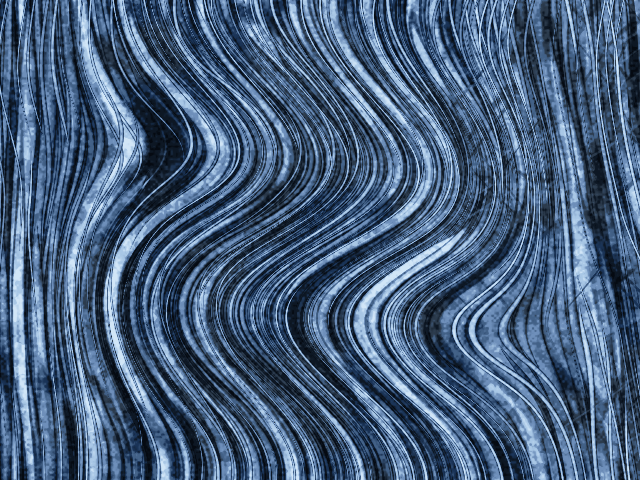
A Shadertoy shader for this texture:

```glsl
// Weathered blue roots and bark fibres running down in a deep S-shaped bend.
// A bent strand coordinate carries five layers of round strands, fine to wide,
// over streaky fibres and bark sheets; grooves, twigs and rootlets lie on top.

#define SWAY 0.17       // sideways reach of the bend
#define BEND 8.6        // vertical rate of the bend
#define LEAN 0.14       // tilt of the right side
#define WIDE_FREQ 7.6   // widest strands per canvas height
#define LAYER_STEP 1.75 // frequency ratio between layers
#define WANDER 0.04     // how far the layers cross each other
#define STREAK 0.62     // strength of lengthwise streaks
#define GROOVE 0.55     // depth of the dark grooves
#define SPECKLE 0.24    // strength of fine grain
#define CONTRAST 1.15
#define BRIGHTNESS 0.07

float hash(vec2 p) {
    return fract(sin(dot(p, vec2(127.1, 311.7))) * 43758.5);
}

float noise(vec2 p) {
    vec2 i = floor(p), f = fract(p);
    f = f * f * (3.0 - 2.0 * f);
    return mix(mix(hash(i), hash(i + vec2(1, 0)), f.x),
               mix(hash(i + vec2(0, 1)), hash(i + vec2(1, 1)), f.x), f.y);
}

float fbm(vec2 p) {
    float sum = 0.0, amp = 0.55;
    for (int i = 0; i < 3; i++) {
        sum += amp * noise(p);
        p = mat2(1.6, 1.2, -1.2, 1.6) * p + 5.3;
        amp *= 0.5;
    }
    return sum;
}

// Soft round spot
float spot(vec2 p, vec2 centre, vec2 size) {
    vec2 d = (p - centre) / size;
    return exp(-dot(d, d));
}

// Coordinate across the strands: constant along each strand
float across(vec2 p) {
    float t = p.y - 0.5 + 0.08 * (p.x - 0.65);
    float wave = sin(BEND * t) * exp(-4.0 * t * t);
    float reach = smoothstep(0.02, 0.52, p.x) * (1.0 - smoothstep(0.85, 1.25, p.x));
    float tilt = LEAN * smoothstep(0.9, 1.3, p.x) * (p.y - 0.5);
    return p.x + 0.04 - SWAY * wave * reach + tilt
         + 0.05 * (noise(p * vec2(2.0, 2.7)) - 0.5);
}

// One layer of tapering round strands: x shade, y coverage, z shadow
vec3 strands(float u, float s, float freq, float thick, float cover, float seed) {
    float cell = floor(u * freq);
    float id = hash(vec2(cell, seed));
    float life = noise(vec2(s * 1.8 + 9.0 * id, cell + seed));
    float halfW = thick * mix(0.55, 1.0, hash(vec2(cell, seed + 3.0)));
    halfW = max(halfW * smoothstep(1.0 - cover, 1.3 - cover, life), 0.002);
    float drift = (noise(vec2(s * 3.0, cell * 1.7 + seed)) - 0.5) * max(0.0, 1.0 - 3.0 * thick);
    float d = (fract(u * freq) - 0.5 - drift) / halfW;
    float aa = fwidth(u) * freq / halfW;
    float present = smoothstep(0.0, 0.06, halfW);
    float body = (1.0 - smoothstep(1.0 - aa, 1.0 + aa, abs(d))) * present;
    float shadow = (1.0 - smoothstep(0.9, 1.5, abs(d))) * present;
    float relief = 0.25 + 0.75 * sqrt(max(0.0, 1.0 - d * d)) - 0.1 * clamp(d, -1.0, 1.0);
    return vec3(relief * mix(0.6, 1.0, id), body, shadow);
}

// Thin, nearly straight lines along direction a
float twigs(vec2 p, float a, float seed) {
    vec2 q = mat2(cos(a), sin(a), -sin(a), cos(a)) * p;
    float n = noise(q * vec2(30.0, 4.0) + seed + 0.5 * noise(p * 9.0));
    return 1.0 - smoothstep(0.02, 0.08, abs(n - 0.5));
}

vec3 palette(float v, float tint) {
    vec3 dim = mix(vec3(0.10, 0.20, 0.34), vec3(0.17, 0.23, 0.30), tint);
    vec3 c = mix(vec3(0.02, 0.04, 0.07), vec3(0.05, 0.09, 0.14), smoothstep(0.0, 0.1, v));
    c = mix(c, dim, smoothstep(0.14, 0.34, v));
    c = mix(c, vec3(0.26, 0.38, 0.53), smoothstep(0.34, 0.52, v));
    c = mix(c, vec3(0.43, 0.56, 0.73), smoothstep(0.54, 0.74, v));
    c = mix(c, vec3(0.66, 0.78, 0.90), smoothstep(0.78, 0.98, v));
    return mix(c, vec3(0.82, 0.90, 0.97), smoothstep(1.0, 1.25, v));
}

void mainImage(out vec4 fragColor, in vec2 fragCoord) {
    vec2 p = fragCoord / iResolution.y;
    float u = across(p), s = p.y;
    float streak = 0.5 * noise(vec2(u * 80.0, s * 5.0)) + 0.5 * noise(vec2(u * 150.0, s * 14.0));
    float blotch = smoothstep(0.46, 0.56, fbm(p * 44.0));
    float hollow = spot(p, vec2(0.33, 0.7), vec2(0.07, 0.15));
    float gloom = 0.5 + 0.5 * smoothstep(0.2, 0.7, noise(vec2(u * 6.0, s * 2.5) + 4.0));
    gloom *= 1.0 - 0.6 * hollow;

    // Fibres and bark sheets underneath
    float sheet = smoothstep(0.4, 0.55, noise(vec2(u * 8.0, s * 2.5) + 11.0))
                * smoothstep(0.85, 1.0, p.x);
    float bark = 0.22 + 0.55 * fbm(vec2(u * 24.0, s * 8.0)) + 0.3 * (streak - 0.4) + 0.1 * blotch;
    float v = mix(0.68 * streak * gloom, bark, sheet);

    // Strands from fine and dark to wide and pale
    for (int i = 0; i < 5; i++) {
        float k = float(i), depth = k / 4.0;
        float shift = WANDER * (noise(p * vec2(3.0, 3.2) + k * 17.0) - 0.5);
        float freq = WIDE_FREQ * pow(LAYER_STEP, 4.0 - k);
        float cover = mix(0.7, 0.85, depth * depth) * (1.0 - 0.3 * sheet) * (1.0 - 0.5 * hollow);
        vec3 st = strands(u + shift, s, freq, mix(0.38, 0.22, depth), cover, k * 13.0 + 2.0);
        float shade = st.x * mix(0.68, 0.98, depth) * mix(gloom, 1.0, depth)
                    + STREAK * (streak - 0.5) + 0.16 * depth * (blotch - 0.4);
        v = mix(v * (1.0 - 0.6 * st.z), shade, st.y);
    }

    // Dark grooves and pale ridges along the strands
    float cleft = abs(noise(vec2(u * 42.0 + 0.6 * noise(p * 6.0), s * 2.6)) - 0.5);
    v *= 1.0 - GROOVE * (1.0 - smoothstep(0.02, 0.1, cleft));
    float ridge = abs(noise(vec2(u * 36.0 + 31.0, s * 3.0)) - 0.5);
    v += 0.22 * (1.0 - smoothstep(0.01, 0.08, ridge)) * noise(p * 9.0 + 5.0);

    // Tangled twigs, then pale rootlets
    float knot = spot(p, vec2(0.51, 0.75), vec2(0.08, 0.12));
    float tangle = clamp(0.08 + 0.5 * sheet + knot, 0.0, 1.0) * smoothstep(0.3, 0.6, noise(p * 8.0));
    v = mix(v, 0.07, 0.8 * tangle * twigs(p, 0.6, 3.0));
    v = mix(v, 0.1, 0.7 * tangle * twigs(p, -0.7, 21.0));
    v = mix(v, 0.7, 0.5 * tangle * twigs(p, 1.0, 47.0));
    for (int i = 0; i < 2; i++) {
        float k = float(i);
        float wander = 0.06 * (noise(p * vec2(3.0, 3.5) + 70.0 + 9.0 * k) - 0.5);
        vec3 root = strands(u + wander, s, 36.0 + 17.0 * k, 0.17, 0.55, 91.0 + 7.0 * k);
        v = mix(v * (1.0 - 0.5 * root.z), root.x + 0.3 * (streak - 0.5), root.y);
    }

    // Grain and colour
    v += SPECKLE * (noise(p * 190.0) - 0.5);
    v = 0.5 + (v - 0.5) * CONTRAST + BRIGHTNESS;
    fragColor = vec4(palette(v, smoothstep(0.35, 0.65, noise(p * 9.0))), 1.0);
}
```
